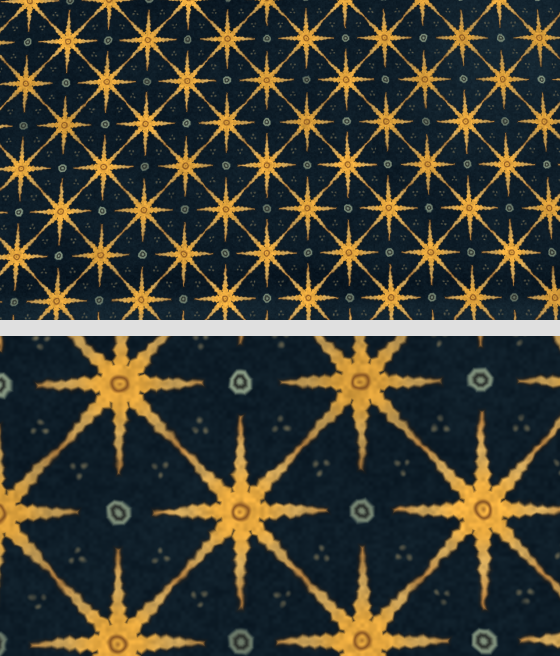
Top: the whole. Bottom: its middle third, enlarged.
This pattern is drawn by a Shadertoy shader. Its source:

```glsl
// Woven cloth: staggered rows of eight-armed gold stars on dark navy, with pale rings and
// triple specks in the gaps. A gently warped lattice is turned 45 degrees, so that every
// pixel needs only its nearest star and nearest ring; hashed noise adds thread and wear.

const vec2 CELL = vec2(0.1265, 0.1351);   // star-to-ring step, in canvas heights
const vec3 NAVY_DARK = vec3(0.015, 0.060, 0.100);
const vec3 NAVY_LIGHT = vec3(0.100, 0.175, 0.220);
const vec3 GOLD = vec3(0.92, 0.67, 0.25);
const vec3 STRAW = vec3(0.80, 0.64, 0.35);
const vec3 BROWN = vec3(0.47, 0.28, 0.12);
const vec3 SAGE = vec3(0.54, 0.61, 0.52);
const vec3 OLIVE = vec3(0.42, 0.40, 0.31);

float hash(vec2 p) {
    vec3 h = fract(p.xyx * 0.1031);
    h += dot(h, h.yzx + 33.33);
    return fract((h.x + h.y) * h.z);
}

float noise(vec2 p) {
    vec2 i = floor(p), f = fract(p);
    f = f * f * (3.0 - 2.0 * f);
    return mix(mix(hash(i), hash(i + vec2(1, 0)), f.x),
               mix(hash(i + vec2(0, 1)), hash(i + vec2(1, 1)), f.x), f.y);
}

// Coverage of a shape from its signed distance
float cover(float d, float soft) {
    return 1.0 - smoothstep(-soft, soft, d);
}

// Lattice coordinates: stars where x + y is even, rings where it is odd
vec2 lattice(vec2 p) {
    float y = 1.0 - p.y, dx = p.x - 0.834;
    float u = dx / (0.2441 + 0.0172 * y);
    u += 0.0035 * u * u;
    float v = (y - 0.516 + 0.009 * dx - 0.0075 * dx * dx) / CELL.y;
    v -= 0.00845 * v * v;
    return vec2(2.0 * u, v);
}

// Turn between lattice axes and the diagonal axes
vec2 toDiagonal(vec2 g) { return 0.5 * vec2(g.x + g.y, g.x - g.y); }
vec2 fromDiagonal(vec2 d) { return vec2(d.x + d.y, d.x - d.y); }

// Tapered arm with a saw-toothed edge; t runs along it, s across it
float arm(float t, float s, float len, float base, float tip) {
    float teeth = 0.78 + 0.44 * abs(fract(t / 0.0125) * 2.0 - 1.0);
    float halfWidth = mix(base, tip, clamp(t / len, 0.0, 1.0)) * teeth;
    return max(abs(s) - halfWidth, t - len);
}

float starDistance(vec2 q, float stretch) {
    vec2 a = abs(q), dir = normalize(CELL);
    float across = arm(a.x, a.y, 0.088 * stretch, 0.0110, 0.0012);
    float upright = arm(a.y, a.x, 0.097 * stretch, 0.0105, 0.0010);
    float slant = arm(dot(a, dir), a.x * dir.y - a.y * dir.x, 0.096, 0.0095, 0.0016);
    float core = length(q) - 0.0245 - 0.0025 * cos(8.0 * atan(q.y, q.x + 1e-6));
    return min(min(across, upright), min(slant, core));
}

// Octagonal ring with a small bead inside
float ringDistance(vec2 q) {
    vec2 a = abs(q);
    float r = max(max(a.x, a.y), (a.x + a.y) * 0.7071);
    return min(abs(r - 0.0098) - 0.0024, r - 0.0036);
}

// Three dots in a triangle
float speckDistance(vec2 q) {
    float d = 1.0;
    for (int i = 0; i < 3; i++) {
        float angle = 2.0944 * float(i) + 0.5236;
        d = min(d, length(q - 0.0066 * vec2(cos(angle), sin(angle))) - 0.0027);
    }
    return d;
}

vec3 cloth(vec2 p, float thread) {
    float patches = noise(p * 5.0) * 0.6 + noise(p * 13.0) * 0.4;
    float light = 0.12 + 0.48 * thread + 0.35 * (patches - 0.4);
    light += 0.35 * exp(-8.0 * dot(p - vec2(1.58, 0.85), p - vec2(1.58, 0.85)));
    light += 0.28 * (1.0 - smoothstep(0.03, 0.09, p.y));
    light -= 0.20 * exp(-pow((p.y - 0.13) / 0.045, 2.0));
    return mix(NAVY_DARK, NAVY_LIGHT, clamp(light, 0.0, 1.2));
}

void mainImage(out vec4 fragColor, in vec2 fragCoord) {
    vec2 p = fragCoord / iResolution.y;
    float soft = max(1.0 / iResolution.y, 0.0024);
    float thread = 0.55 * noise(p * 230.0) + 0.45 * noise(p * vec2(95.0, 120.0));
    vec3 color = cloth(p, thread);

    // Uneven weaving bends the outlines slightly
    vec2 wobble = vec2(noise(p * 90.0), noise(p * 90.0 + 37.0)) - 0.5;
    vec2 diagonal = toDiagonal(lattice(p + 0.0035 * wobble));

    // Rings and the specks around them
    vec2 ringId = floor(diagonal);
    vec2 r = fromDiagonal(diagonal - ringId - 0.5) * CELL;
    float fade = 0.6 + 0.4 * hash(ringId + 19.0);
    float speck = cover(speckDistance(abs(r) - 0.34 * CELL), soft);
    color = mix(color, OLIVE, speck * (0.45 + 0.55 * thread));
    color = mix(color, OLIVE * 0.6, 0.6 * cover(length(r) - 0.011, soft));
    color = mix(color, SAGE, fade * cover(ringDistance(r), soft));

    // Stars, paler and browner toward the arm tips
    vec2 starId = floor(diagonal + 0.5);
    vec2 q = fromDiagonal(diagonal - starId) * CELL;
    float tone = hash(starId + 7.0), radius = length(q);
    float d = starDistance(q, 0.94 + 0.12 * tone);
    vec3 gold = mix(GOLD, STRAW, smoothstep(0.02, 0.06, radius));
    gold = mix(gold, BROWN * 1.35, 0.55 * smoothstep(0.06, 0.10, radius));
    gold *= (0.92 + 0.12 * tone) * (0.86 + 0.26 * thread);
    color = mix(color, BROWN * 0.5, 0.5 * cover(d - 0.002, soft * 1.3));
    color = mix(color, gold, cover(d, soft));
    color = mix(color, BROWN, 0.85 * cover(abs(radius - 0.0080) - 0.0017, soft));
    color = mix(color, BROWN, 0.5 * cover(radius - 0.0018, soft));

    fragColor = vec4(clamp(color, 0.0, 1.0), 1.0);
}
```
